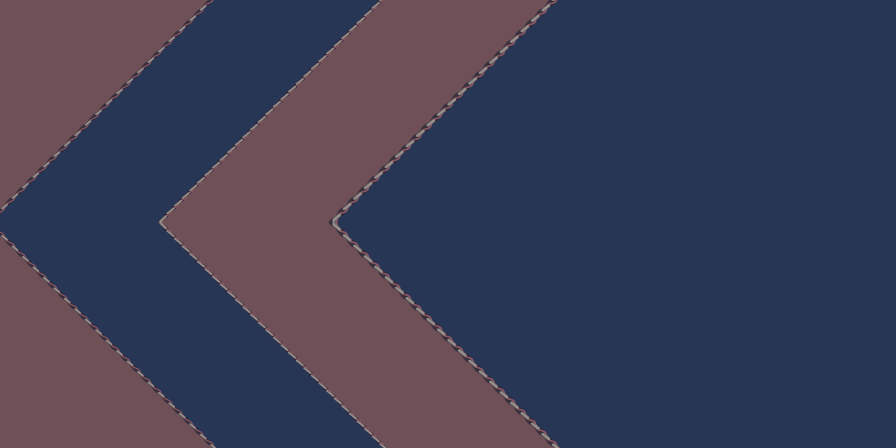
Give the GLSL for this background, as a Shadertoy shader.

```glsl
// Nested left-pointing chevrons in mauve and navy, trimmed with twisted cord.
// Each edge is a signed distance to a bent line; distance along the arm
// drives repeated capsule beads and sine-woven threads.

const vec3 NAVY   = vec3(0.150, 0.210, 0.330);
const vec3 MAUVE  = vec3(0.440, 0.315, 0.342);
const vec3 SHADOW = vec3(0.190, 0.170, 0.230);
const vec3 ROSE   = vec3(0.610, 0.370, 0.400);
const vec3 SILVER = vec3(0.620, 0.590, 0.580);

const float AXIS_Y = 0.504;
const float TAU = 6.2831853;

// Coverage of a shape from its signed distance (negative inside).
float cover(float dist, float pixel) {
    return 1.0 - smoothstep(-0.6 * pixel, 0.6 * pixel, dist);
}

// x: signed distance across the edge, y: distance along its arm.
vec2 chevronCoords(vec2 p, float apexX) {
    vec2 q = p - vec2(apexX, AXIS_Y);
    float bend = sqrt(q.y * q.y + 0.00002);
    return vec2(q.x - bend, q.x + bend) * 0.70710678;
}

float capsule(vec2 q, float halfLength, float radius) {
    q.y -= clamp(q.y, -halfLength, halfLength);
    return length(q) - radius;
}

// Cord of a given half width; fill is the bead length as a share of the period.
vec3 drawCord(vec3 base, vec2 c, float halfWidth, float period, float fill, float pixel) {
    float wave = sin(TAU * c.y / period);

    // Scalloped dark outline
    float outline = abs(c.x) - halfWidth * (0.82 + 0.18 * cos(TAU * c.y / period));
    vec3 color = mix(base, SHADOW, 0.85 * cover(outline, pixel));

    // Rose thread weaving around the beads
    float thread = abs(c.x - halfWidth * (0.3 + 0.4 * wave)) - halfWidth * 0.27;
    color = mix(color, ROSE, 0.85 * cover(thread, pixel));

    // Repeated beads, slightly tilted and lit along the middle
    vec2 cell = vec2(c.x, (fract(c.y / period) - 0.5) * period);
    cell.x -= 0.12 * cell.y;
    float radius = halfWidth * 0.52;
    float halfLength = max(0.5 * fill * period - radius, 0.0);
    float bead = capsule(cell, halfLength, radius);
    float shine = 1.0 - smoothstep(0.0, radius, abs(cell.x));
    vec3 beadColor = SILVER * (0.76 + 0.28 * shine);
    return mix(color, beadColor, 0.9 * cover(bead, pixel));
}

void mainImage(out vec4 fragColor, in vec2 fragCoord) {
    vec2 p = fragCoord / iResolution.y;
    float pixel = 1.0 / iResolution.y;

    vec2 outer  = chevronCoords(p, -0.025);
    vec2 middle = chevronCoords(p, 0.355);
    vec2 inner  = chevronCoords(p, 0.740);

    // Flat bands, from left to right
    vec3 color = mix(NAVY, MAUVE, cover(outer.x, pixel));
    color = mix(color, MAUVE, cover(-middle.x, pixel));
    color = mix(color, NAVY, cover(-inner.x, pixel));

    // The middle trim is a fine, nearly continuous cord
    color = drawCord(color, outer, 0.0052, 0.033, 0.52, pixel);
    color = drawCord(color, middle, 0.0048, 0.024, 0.88, pixel);
    color = drawCord(color, inner, 0.0075, 0.033, 0.68, pixel);

    fragColor = vec4(color, 1.0);
}
```
